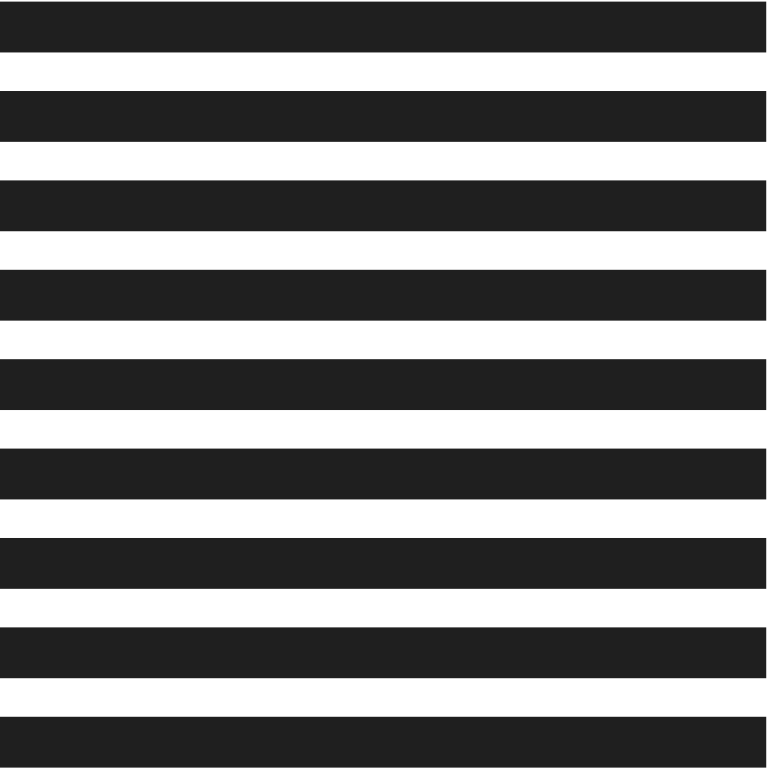
Reproduce this pattern procedurally as a WebGL 2 fragment shader.

```glsl
#version 300 es
precision highp float;

#define PERIOD 0.1164
#define BAR_WIDTH 0.0662
#define FIRST_CENTER 0.0336
#define RIGHT_EDGE 0.9977
#define BAR_COLOR vec3(0.122)
#define GROUND_COLOR vec3(1.0)

uniform vec2 u_resolution;
out vec4 fragColor;

// Share of a pixel that lies inside an edge at signed distance d
float coverage(float d, float pixelSize) {
    return clamp(0.5 - d / pixelSize, 0.0, 1.0);
}

void main() {
    vec2 uv = gl_FragCoord.xy / u_resolution;
    vec2 pixelSize = 1.0 / u_resolution;

    // Distance to the nearest horizontal bar
    float offset = (fract((uv.y - FIRST_CENTER) / PERIOD + 0.5) - 0.5) * PERIOD;
    float bar = coverage(abs(offset) - 0.5 * BAR_WIDTH, pixelSize.y);

    // Bars stop just short of the right side
    bar *= coverage(uv.x - RIGHT_EDGE, pixelSize.x);

    fragColor = vec4(mix(GROUND_COLOR, BAR_COLOR, bar), 1.0);
}
```
